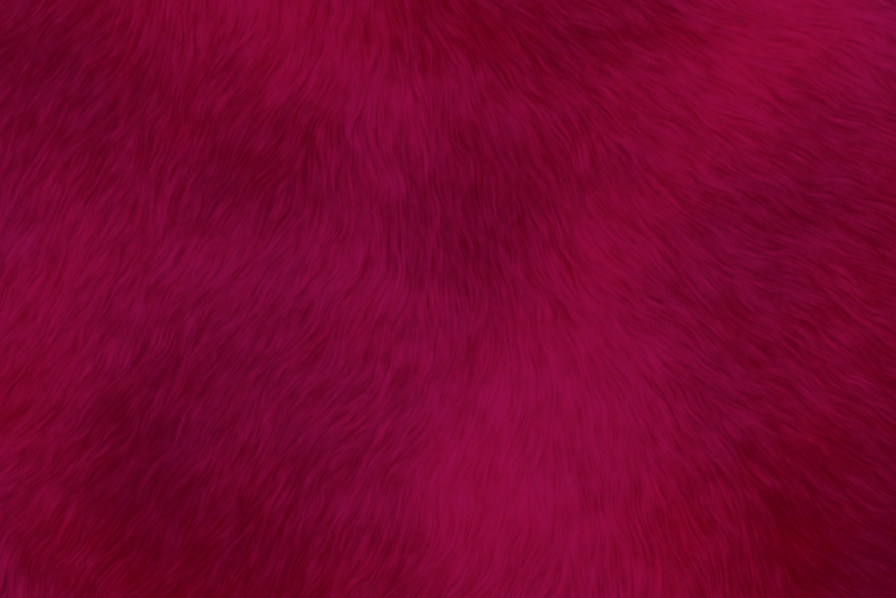
A Shadertoy shader for this texture:

```glsl
// Short crimson fur with soft patches of light and shade.
// Hairs are noise smeared along a curving flow field (line integral
// convolution); broad glows and cloudy noise shade the pile.
#define HAIR_WIDTH 0.0036
#define TUFT_WIDTH 0.011
#define HAIR_LENGTH 0.040
#define HAIR_STEPS 18
#define HAIR_CONTRAST 1.45
#define TUFT_CONTRAST 0.42
#define PATCH_CONTRAST 0.72
#define BASE_TONE 0.53
#define HUE_DRIFT 0.075
#define SHADE_COLOR vec3(0.365, 0.000, 0.110)
#define SHEEN_COLOR vec3(0.570, 0.040, 0.248)

// Integer hash of a grid cell, 0 to 1
float hash(vec2 cell) {
    uvec2 q = uvec2(ivec2(cell)) * uvec2(1597u, 3812u);
    uint n = (q.x ^ (q.y + 7919u)) * 2654435u;
    n = (n ^ (n >> 15)) * 73244475u;
    n = (n ^ (n >> 16)) * 73244475u;
    n ^= n >> 16;
    return float(n & 65535u) / 65535.0;
}

// Smooth value noise, 0 to 1
float noise(vec2 p) {
    vec2 cell = floor(p);
    vec2 f = p - cell;
    f = f * f * (3.0 - 2.0 * f);
    float low = mix(hash(cell), hash(cell + vec2(1, 0)), f.x);
    float high = mix(hash(cell + vec2(0, 1)), hash(cell + vec2(1, 1)), f.x);
    return mix(low, high, f.y);
}

// Layered noise centred on zero
float clouds(vec2 p) {
    float sum = 0.0, weight = 0.5;
    for (int i = 0; i < 4; i++) {
        sum += weight * (noise(p) - 0.5);
        p = mat2(1.6, 1.2, -1.2, 1.6) * p + 17.3;
        weight *= 0.55;
    }
    return sum;
}

// Lie of the fur: rising to the right at left, swept over at the right
vec2 hairDirection(vec2 p) {
    float sweep = smoothstep(0.40, 1.40, p.x + 0.55 * (p.y - 0.5));
    float wobble = noise(p * 7.0 + 40.0) + noise(p * 30.0 + 9.0) - 1.0;
    float angle = radians(59.0 + 92.0 * sweep + 38.0 * wobble);
    return vec2(cos(angle), sin(angle));
}

// Fine hairs (x) and coarser tufts (y), averaged along the flow
vec2 hairStrands(vec2 p) {
    vec2 sum = vec2(0.0);
    float total = 0.0;
    float stride = HAIR_LENGTH / float(HAIR_STEPS);
    for (int i = 0; i < HAIR_STEPS; i++) {
        float along = float(i) / float(HAIR_STEPS);
        float weight = 1.0 - 0.7 * along;
        vec2 grain = vec2(noise(p / HAIR_WIDTH), noise(p / TUFT_WIDTH + 71.0));
        sum += weight * (grain - 0.5);
        total += weight;
        p += stride * hairDirection(p);
    }
    return sum / total;
}

// Broad glows and hollows: centre, radius, strength
float broadLight(vec2 p) {
    vec4 spots[10] = vec4[10](
        vec4(0.98, 0.26, 0.34, 0.50), vec4(0.50, 0.93, 0.21, 0.42),
        vec4(1.35, 0.99, 0.22, 0.42), vec4(0.24, 0.56, 0.22, 0.24),
        vec4(0.43, 0.76, 0.13, -0.42), vec4(0.82, 0.67, 0.18, -0.32),
        vec4(0.00, 0.88, 0.24, -0.42), vec4(1.42, 0.10, 0.25, -0.66),
        vec4(0.35, 0.18, 0.24, -0.48), vec4(1.36, 0.58, 0.26, -0.16));
    float light = 0.0;
    for (int i = 0; i < 10; i++) {
        vec2 d = (p - spots[i].xy) / spots[i].z;
        light += spots[i].w * exp(-dot(d, d));
    }
    return light;
}

void mainImage(out vec4 fragColor, in vec2 fragCoord) {
    vec2 p = fragCoord / iResolution.y;

    // Warp the patches so their edges look combed
    vec2 warp = vec2(clouds(p * 4.0 + 5.0), clouds(p * 4.0 + 63.0));
    vec2 strands = hairStrands(p);
    float tone = BASE_TONE + broadLight(p + 0.14 * warp);
    tone += PATCH_CONTRAST * clouds(p * 5.0 + 0.3 * warp + 30.0);
    tone += HAIR_CONTRAST * strands.x + TUFT_CONTRAST * strands.y;

    // Keep deep shade and sheen from clipping hard
    tone = 0.5 + 0.75 * tanh((tone - 0.5) / 0.75);
    vec3 color = mix(SHADE_COLOR, SHEEN_COLOR, tone);

    // Drift between red and magenta
    float hue = clouds(p * 3.2 + 11.0) + 0.5 * strands.y;
    color += HUE_DRIFT * hue * vec3(-0.3, 0.3, 1.2);
    fragColor = vec4(clamp(color, 0.0, 1.0), 1.0);
}
```
